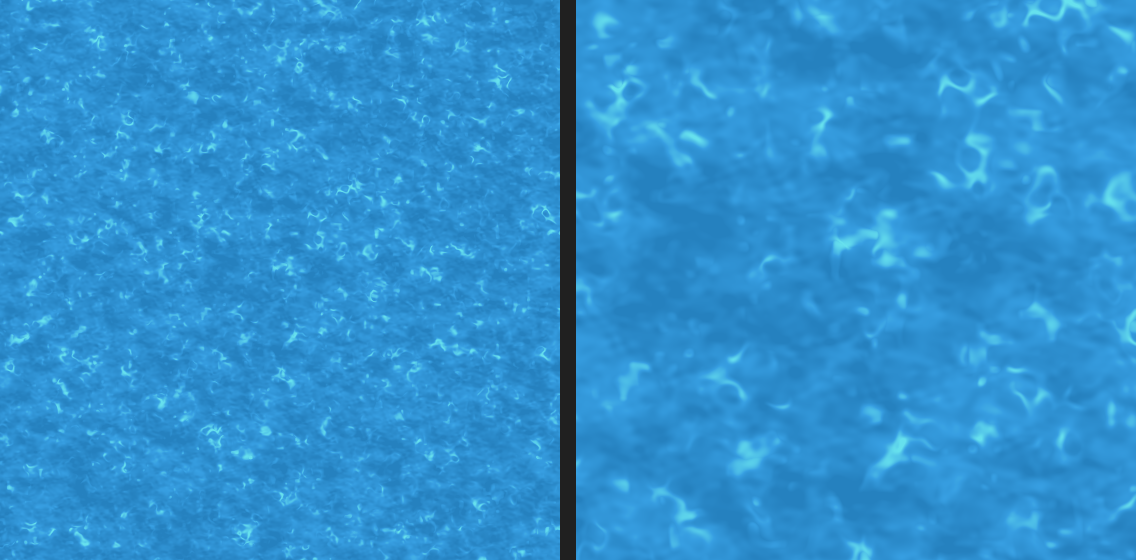
Left: the whole. Right: its middle third, enlarged.
Write a WebGL 1 fragment shader that draws this texture.

```glsl
precision highp float;

uniform vec2 u_resolution;

#define RIPPLE_SCALE 27.0
#define RIPPLE_STRETCH 1.4
#define RIPPLE_CONTRAST 1.95
#define RELIEF 0.5
#define BASE_TONE 0.43
#define GLINT_SCALE 78.0
#define GLINT_WIDTH 0.22
#define GLINT_STRENGTH 1.05
#define SPECK_SCALE 125.0
#define DEEP_BLUE vec3(0.145, 0.505, 0.748)
#define BRIGHT_BLUE vec3(0.215, 0.622, 0.885)
#define GLINT_CYAN vec3(0.400, 0.880, 0.930)

float hash(vec2 cell) {
  return fract(sin(dot(cell, vec2(127.1, 311.7))) * 43758.5453);
}

float noise(vec2 p) {
  vec2 cell = floor(p);
  vec2 f = fract(p);
  f = f * f * (3.0 - 2.0 * f);
  float low = mix(hash(cell), hash(cell + vec2(1.0, 0.0)), f.x);
  float high = mix(hash(cell + vec2(0.0, 1.0)), hash(cell + vec2(1.0, 1.0)), f.x);
  return mix(low, high, f.y);
}

// Rotated octaves, squeezed vertically so that ripples lie flat
float ripples(vec2 uv) {
  vec2 p = uv * RIPPLE_SCALE * vec2(1.0, RIPPLE_STRETCH);
  mat2 turn = mat2(0.8, 0.6, -0.6, 0.8);
  float height = 0.0;
  float gain = 0.36;
  for (int i = 0; i < 4; i++) {
    height += gain * noise(p);
    p = turn * p * 1.8 + 17.3;
    gain *= 0.76;
  }
  return height;
}

// Short broken filaments along the mid level of a rotated noise
float filaments(vec2 uv, float gaps) {
  vec2 p = mat2(0.87, 0.5, -0.5, 0.87) * uv * GLINT_SCALE;
  float level = noise(p + 41.0) * 0.8 + noise(p * 2.1 + 13.0) * 0.2;
  float line = 1.0 - smoothstep(0.0, GLINT_WIDTH, abs(level - 0.5));
  return line * smoothstep(0.52, 0.88, gaps);
}

void main() {
  vec2 uv = gl_FragCoord.xy / u_resolution;
  vec2 warp = vec2(noise(uv * 60.0 + 5.0), noise(uv * 60.0 + 29.0)) - 0.5;
  vec2 bent = uv + warp * 0.005;

  // Water body, lit from above
  float height = ripples(bent);
  float slope = height - ripples(bent + vec2(0.002, 0.004));
  float tone = BASE_TONE + (height - 0.5 + slope * RELIEF) * RIPPLE_CONTRAST;

  // Filaments, specks and a soft glow are scattered over the crests
  float crest = 0.55 + 0.45 * smoothstep(0.38, 0.62, height);
  float gaps = noise(mat2(0.8, -0.6, 0.6, 0.8) * bent * 58.0 + 83.0);
  float specks = smoothstep(0.60, 0.95, noise(bent * SPECK_SCALE + 7.0));
  specks *= smoothstep(0.40, 0.75, noise(bent * 55.0 + 19.0));
  float glow = smoothstep(0.50, 0.95, gaps) * 0.15;
  float glint = max(filaments(bent, gaps), specks * 0.9) + glow;
  tone += glint * crest * GLINT_STRENGTH;

  // Tone runs from deep water through bright crests to cyan light
  vec3 color = mix(DEEP_BLUE, BRIGHT_BLUE, clamp(tone, 0.0, 1.0));
  color = mix(color, GLINT_CYAN, clamp(tone - 1.0, 0.0, 1.0));
  gl_FragColor = vec4(color, 1.0);
}
```
